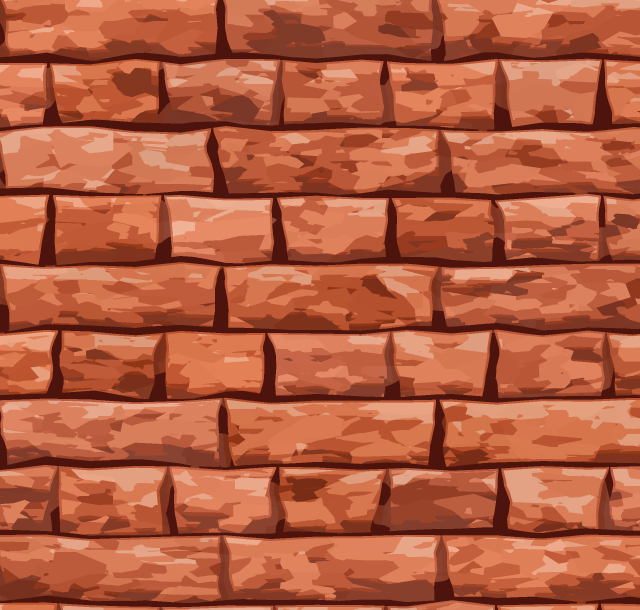
Reproduce this texture procedurally as a Shadertoy shader.

```glsl
#define ROWS 9.0
#define ASPECT 1.049
#define LONG_BRICK 3.25
#define ROW_SHIFT 0.09
#define BED_JOINT 0.075
#define SIDE_JOINT 0.075
#define WOBBLE 0.11
#define BIG_SHARDS vec2(1.2, 2.5)
#define SMALL_SHARDS vec2(2.5, 4.8)
#define AA 3

const vec3 MORTAR = vec3(0.30, 0.08, 0.05);
const vec3 BROWN  = vec3(0.51, 0.22, 0.14);
const vec3 RUST   = vec3(0.60, 0.24, 0.13);
const vec3 CLAY   = vec3(0.74, 0.35, 0.22);
const vec3 ORANGE = vec3(0.86, 0.49, 0.34);
const vec3 PEACH  = vec3(0.90, 0.64, 0.52);

vec3 hash3(vec2 p) {
    vec3 q = fract(p.xyx * vec3(0.1031, 0.1030, 0.0973));
    q += dot(q, q.yxz + 33.33);
    return fract((q.xxy + q.yzz) * q.zyx);
}

// Bilinear noise: straight segments keep the outlines angular
float noise(vec2 p) {
    vec2 i = floor(p), f = fract(p);
    return mix(mix(hash3(i).x, hash3(i + vec2(1, 0)).x, f.x),
               mix(hash3(i + vec2(0, 1)).x, hash3(i + vec2(1, 1)).x, f.x), f.y);
}

// Random values of the nearest long, tilted diamond
vec3 shard(vec2 p) {
    vec2 cell = floor(p), nearestId = cell;
    float nearest = 1e3;
    for (int y = -1; y <= 1; y++)
    for (int x = -1; x <= 1; x++) {
        vec2 id = cell + vec2(x, y);
        vec3 h = hash3(id);
        vec2 d = p - id - 0.1 - 0.8 * h.xy;
        float tilt = (h.z - 0.5) * 2.6, c = cos(tilt), s = sin(tilt);
        d = abs(vec2(c * d.x + s * d.y, c * d.y - s * d.x));
        float dist = 0.55 * d.x + 1.4 * d.y;
        if (dist < nearest) { nearest = dist; nearestId = id; }
    }
    return hash3(nearestId + 57.0);
}

// Flat paint steps from dark to light
vec3 paint(float tone) {
    if (tone < 0.14) return MORTAR;
    if (tone < 0.33) return BROWN;
    if (tone < 0.39) return RUST;
    if (tone < 0.58) return CLAY;
    if (tone < 0.82) return ORANGE;
    return PEACH;
}

vec3 wall(vec2 uv) {
    vec2 p = uv * ROWS * vec2(ASPECT, 1.0);
    p.y -= ROW_SHIFT;
    vec2 w = p + WOBBLE * (vec2(noise(p * 3.0 + 40.0), noise(p * vec2(1.5, 3.0) + 80.0)) - 0.5);
    float row = floor(w.y), v = w.y - row;

    // Long courses alternate with courses of half-length bricks
    float isShort = mod(row, 2.0);
    float len = LONG_BRICK * (1.0 - 0.5 * isShort);
    float x = w.x / len - 0.5 * isShort;
    float k = floor(x + 0.5);
    vec3 joint = hash3(vec2(k, row) + 11.0);
    float d = (x - k) * len - 0.2 * (joint.x - 0.5) - 0.2 * (joint.y - 0.5) * (v - 0.5);
    vec3 brick = hash3(vec2(k + step(0.0, d), row) + 130.0);

    // Chipped brick face, lit above and shaded below
    vec3 big = shard(p * BIG_SHARDS + 30.0), small = shard(p * SMALL_SHARDS + 90.0);
    float lit = v + 0.15 * (big.z - 0.5) + 0.25 * (small.z - 0.5);
    float tone = 0.58 + 0.2 * (brick.x - 0.5) + 0.3 * (big.x - 0.5);
    tone += 0.42 * (small.x - 0.5) * step(0.4, small.y);
    tone += 0.25 * smoothstep(0.68, 0.9, lit) - 0.32 * (1.0 - smoothstep(0.06, 0.34, lit));
    tone = max(tone, 0.15);

    // Joints: wide at the foot, broken along their length
    float bed = BED_JOINT * (0.25 + 1.5 * noise(vec2(p.x * 1.4, row * 7.0 + 5.0)));
    float side = SIDE_JOINT * (0.4 + 0.9 * noise(p * 4.0) + 0.9 * (1.0 - v) * (1.0 - v));
    side *= 1.0 - 0.7 * smoothstep(0.75, 1.0, v);
    float gap = min(abs(d) - side, v - bed);
    if (gap < 0.035 || v > 0.97) tone = min(tone, 0.5);
    if (abs(d) < side) {
        float depth = noise(p * 3.0 + 17.0) + 0.5 * (joint.z - 0.5) - 0.3 * (v - 0.5);
        tone = depth > 0.45 ? 0.05 : 0.25;
    }
    if (v < bed) tone = bed > 0.35 * BED_JOINT ? 0.05 : 0.25;

    // Each brick and chip has its own slight hue
    vec3 tint = vec3(0.05, 0.035, 0.03) * (brick.y - 0.5)
              + vec3(0.0, 0.04, 0.07) * (brick.z - 0.5)
              + 0.05 * (big.y - 0.5);
    return paint(tone) + tint * step(0.14, tone);
}

void mainImage(out vec4 fragColor, in vec2 fragCoord) {
    vec3 sum = vec3(0.0);
    for (int j = 0; j < AA; j++)
    for (int i = 0; i < AA; i++) {
        vec2 offset = (vec2(i, j) + 0.5) / float(AA) - 0.5;
        sum += wall((fragCoord + offset) / iResolution.xy);
    }
    fragColor = vec4(sum / float(AA * AA), 1.0);
}
```
